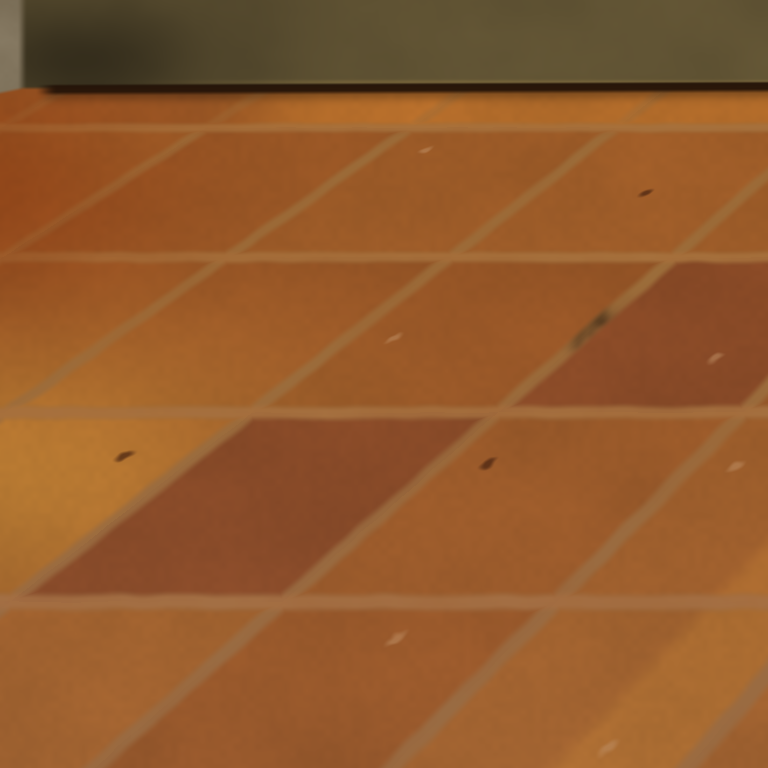
Give the GLSL for this texture, as a Shadertoy shader.

```glsl
#define VANISH vec2(3.177, -1.693)  // where the slanted joints converge
#define COL_STEP 0.1435             // joint spacing per unit of depth
#define ROW_STEP 0.0447
#define JOINT vec2(0.038, 0.036)    // half joint width, in tiles
#define WALL_Y 0.115
#define TILE_DEEP vec3(0.585, 0.325, 0.135)
#define TILE_PALE vec3(0.625, 0.370, 0.155)
#define TILE_DARK vec3(0.530, 0.280, 0.135)
#define TILE_GOLD vec3(0.710, 0.460, 0.170)
#define GROUT vec3(0.610, 0.425, 0.225)
#define WALL vec3(0.365, 0.315, 0.195)
#define SHADOW vec3(0.140, 0.075, 0.030)

float hash(vec2 p) {
    vec3 h = fract(p.xyx * vec3(0.1031, 0.1030, 0.0973));
    h += dot(h, h.yzx + 33.33);
    return fract((h.x + h.y) * h.z);
}

float noise(vec2 p) {
    vec2 i = floor(p), f = fract(p);
    f = f * f * (3.0 - 2.0 * f);
    return mix(mix(hash(i), hash(i + vec2(1, 0)), f.x),
               mix(hash(i + vec2(0, 1)), hash(i + vec2(1, 1)), f.x), f.y);
}

float fbm(vec2 p) {
    float sum = 0.0, amp = 0.5;
    for (int i = 0; i < 4; i++) {
        sum += amp * noise(p);
        p = p * 2.03 + 17.0;
        amp *= 0.5;
    }
    return sum;
}

// Soft round falloff around a centre
float glow(vec2 p, vec2 centre, vec2 size) {
    vec2 d = (p - centre) / size;
    return exp(-dot(d, d));
}

vec3 floorColor(vec2 p) {
    // Perspective tile coordinates: x is column, y is row
    float depth = p.y - VANISH.y;
    vec2 t = vec2(((p.x - VANISH.x) / depth + 1.421) / COL_STEP + 1.0,
                  (0.5378 - 1.0 / depth) / ROW_STEP);
    vec2 soft = 0.018 + fwidth(t);
    t += 0.012 * (vec2(noise(p * 32.0), noise(p * 32.0 + 50.0)) - 0.5);
    vec2 id = floor(t), cell = fract(t);
    float diagonal = id.x + id.y;

    // Fired clay: each tile has its own tone, with a dark diagonal run
    vec3 tile = mix(TILE_DEEP, TILE_PALE, hash(id + 7.0));
    float isDark = 1.0 - step(0.5, abs(diagonal - 4.0));
    tile = mix(tile, TILE_DARK, isDark);
    float gold = glow(p, vec2(0.0, 0.62), vec2(0.38, 0.20)) * step(diagonal, 3.5);
    tile = mix(tile, TILE_GOLD, gold);
    tile = mix(tile, vec3(0.70, 0.42, 0.16),
               (1.0 - step(0.0, t.y)) * smoothstep(0.24, 0.42, p.x));
    float blush = glow(p, vec2(-0.04, 0.25), vec2(0.26, 0.16));
    tile = mix(tile, vec3(0.55, 0.245, 0.075), 0.8 * blush);
    tile += vec3(0.0, 0.015, 0.035) * p.y;

    // Patch of light across the near right corner
    float beam = smoothstep(-0.015, 0.025, p.x + 0.956 * p.y - 1.672);
    tile += vec3(0.05, 0.045, 0.01) * beam * step(id.x, 4.5);

    // Mottling and fine grain
    tile *= 0.94 + 0.13 * fbm(p * vec2(7.0, 9.0) + id * 3.0);
    tile *= 0.985 + 0.03 * noise(p * 110.0);

    // Sparse chips and scuffs, at most one in a tile
    vec2 spot = 0.15 + 0.7 * vec2(hash(id + 21.0), hash(id + 43.0));
    vec2 away = (cell - spot) * vec2(1.0, 0.8);
    away += 0.02 * (noise(p * 90.0) - 0.5);
    float chip = 1.0 - smoothstep(0.008, 0.035, length(away));
    float kind = hash(id + 67.0);
    tile = mix(tile, vec3(0.30, 0.15, 0.07), 0.75 * chip * step(kind, 0.22));
    tile = mix(tile, vec3(0.74, 0.55, 0.38), 0.55 * chip * step(0.72, kind));

    // Joints, faded by wear and in the reddened corner
    vec2 edge = min(cell, 1.0 - cell);
    vec2 line = 1.0 - smoothstep(JOINT - soft, JOINT + soft, edge);
    line.x *= mix(1.0, 0.45, 1.0 - smoothstep(-0.05, 0.1, t.y));
    float joint = max(line.x, line.y) * (0.72 + 0.35 * fbm(p * 14.0));
    joint *= 1.0 - 0.8 * blush;
    vec3 grout = GROUT + vec3(0.04, 0.015, 0.01) * line.y;
    grout += vec3(-0.01, -0.005, 0.035) * smoothstep(0.3, 0.9, p.y);
    vec3 color = mix(tile, grout, min(joint, 1.0));

    // Dirt lodged in one joint
    float dirt = line.x * glow(p, vec2(0.775, 0.43), vec2(0.035));
    return color * (1.0 - 0.55 * dirt * noise(p * 60.0 + 9.0));
}

vec3 wallColor(vec2 p) {
    vec3 color = WALL * (0.94 + 0.12 * fbm(p * 12.0));
    color *= 1.0 - 0.4 * glow(p, vec2(0.10, 0.08), vec2(0.16, 0.07));
    color *= 0.94 + 0.1 * smoothstep(0.2, 0.7, p.x);
    float lip = glow(p, vec2(p.x, WALL_Y - 0.008), vec2(1.0, 0.003));
    color += vec3(0.09, 0.07, 0.03) * lip * smoothstep(0.1, 0.5, p.x);
    // Pale side wall at the left
    float side = 1.0 - smoothstep(0.022, 0.036, p.x);
    return mix(color, vec3(0.50, 0.45, 0.36) + 0.08 * (fbm(p * 20.0) - 0.5), side);
}

void mainImage(out vec4 fragColor, in vec2 fragCoord) {
    vec2 p = fragCoord / iResolution.xy;
    p.y = 1.0 - p.y;
    float base = WALL_Y - 0.004 * p.x + 0.2 * max(0.03 - p.x, 0.0);
    vec3 color = mix(wallColor(p), floorColor(p),
                     smoothstep(base - 0.003, base + 0.003, p.y));
    // Dark gap under the wall, with a soft contact shadow
    float gap = smoothstep(base - 0.006, base - 0.002, p.y)
              * (1.0 - smoothstep(base + 0.004, base + 0.011, p.y));
    float start = smoothstep(0.045, 0.075, p.x);
    color *= 1.0 - 0.25 * start * glow(p, vec2(p.x, base + 0.008), vec2(1.0, 0.01));
    color = mix(color, SHADOW, 0.95 * gap * start);
    fragColor = vec4(color, 1.0);
}
```
